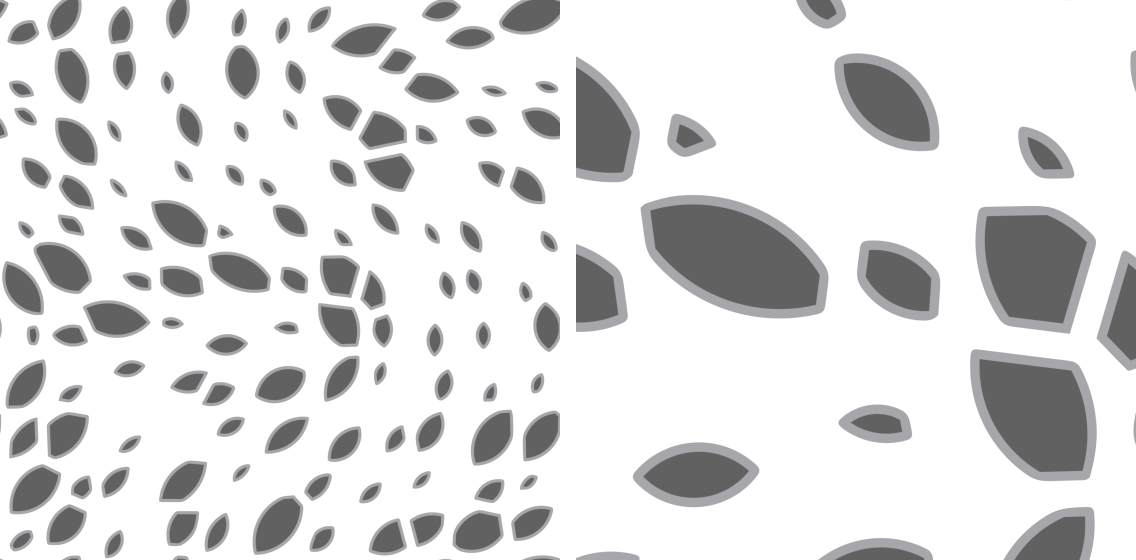
Left, the full canvas; right, a detail of the centre.
Give the GLSL for this pattern, as a WebGL 1 fragment shader.

```glsl
precision highp float;
// Scattered almond-shaped grains, dark with a grey rim, on white paper.
// A jittered wrapping grid places them, a periodic flow field turns them,
// and straight cuts halfway to each neighbour keep them apart.
uniform vec2 u_resolution;

const float TAU = 6.2831853;
const float CELLS = 11.0;      // grid cells per side, wraps at the border
const float MIN_HALF = 0.020;  // half length of the smallest grain
const float MAX_HALF = 0.070;  // half length of the largest grain
const float REACH = 0.080;     // no grain extends beyond this radius
const float RIM = 0.0056;      // rim width
const float HALF_GAP = 0.008;  // paper kept on each side of a cut
const float MIN_ROOM = 0.005;  // grains with less room are left out

const vec3 PAPER = vec3(1.0);
const vec3 RIM_GREY = vec3(0.65, 0.65, 0.67);
const vec3 CORE_GREY = vec3(0.38);

// Sine-free hash of a grid cell, periodic over the canvas
vec3 cellHash(vec2 cell, float seed) {
  vec2 wrapped = mod(cell, CELLS);
  vec3 q = fract((wrapped.xyx + seed) * vec3(0.1031, 0.1030, 0.0973));
  q += dot(q, q.yxz + 33.33);
  return fract((q.xxy + q.yzz) * q.zyx);
}

// Grain of a cell: centre in xy, half length in z
vec3 grainAt(vec2 cell) {
  vec3 h = cellHash(cell, 5.7);
  vec2 centre = (cell + mix(vec2(0.2), vec2(0.8), h.xy)) / CELLS;
  return vec3(centre, mix(MIN_HALF, MAX_HALF, pow(h.z, 1.6)));
}

// Periodic direction field without heads or tails: half of a vector's angle
float flowAngle(vec2 p) {
  vec2 phase = TAU * (p + vec2(-0.08, 0.10));
  vec2 doubled = vec2(-sin(phase.x) * cos(phase.y), sin(phase.y));
  return 0.5 * atan(doubled.y, doubled.x + 0.0001);
}

vec2 toFrame(vec2 p, float angle) {
  float c = cos(angle);
  float s = sin(angle);
  return vec2(c * p.x + s * p.y, c * p.y - s * p.x);
}

// Intersection of two distances, rounded on the outside
float roundMax(float a, float b) {
  vec2 outside = max(vec2(a, b), 0.0);
  return min(max(a, b), 0.0) + sqrt(length(outside * outside));
}

// Distance to the disc whose upper arc spans a chord with the given height
float arcDistance(vec2 p, float halfChord, float height) {
  float radius = (halfChord * halfChord + height * height) / (2.0 * height);
  return length(p + vec2(0.0, radius - height)) - radius;
}

// Almond with unequal upper and lower bulge
float almond(vec2 p, float halfLength, vec3 shape) {
  float width = halfLength * mix(0.52, 0.64, shape.x);
  vec2 bulge = width * mix(vec2(0.78), vec2(1.0), shape.yz) - RIM;
  float halfChord = halfLength - 1.1 * RIM;
  float upper = arcDistance(p, halfChord, bulge.x);
  float lower = arcDistance(vec2(p.x, -p.y), halfChord, bulge.y);
  return roundMax(upper, lower);
}

// Straight cuts against the neighbours: distance in x, tightest room in y
vec2 neighbourCuts(vec2 p, vec2 cell, vec3 grain) {
  vec2 cuts = vec2(-1.0, 1.0);
  for (int j = -2; j <= 2; j++) {
    for (int i = -2; i <= 2; i++) {
      if (i == 0 && j == 0) continue;
      vec3 other = grainAt(cell + vec2(float(i), float(j)));
      vec2 toOther = other.xy - grain.xy;
      float span = length(toOther);
      float room = span * grain.z / (grain.z + other.z) - HALF_GAP - RIM;
      cuts.x = max(cuts.x, dot(p, toOther) / span - room);
      cuts.y = min(cuts.y, room);
    }
  }
  return cuts;
}

// Distance to the nearest dark core
float grainField(vec2 uv) {
  vec2 home = floor(uv * CELLS);
  float nearest = 1.0;
  for (int j = -1; j <= 1; j++) {
    for (int i = -1; i <= 1; i++) {
      vec2 cell = home + vec2(float(i), float(j));
      vec3 grain = grainAt(cell);
      vec2 p = uv - grain.xy;
      if (dot(p, p) > REACH * REACH) continue;
      vec2 cuts = neighbourCuts(p, cell, grain);
      if (cuts.y < MIN_ROOM) continue;
      vec2 local = toFrame(p, flowAngle(grain.xy));
      float body = almond(local, grain.z, cellHash(cell, 41.3));
      nearest = min(nearest, roundMax(body, cuts.x));
    }
  }
  return nearest;
}

void main() {
  vec2 uv = gl_FragCoord.xy / u_resolution;
  float soft = 0.75 / min(u_resolution.x, u_resolution.y);
  float d = grainField(uv);
  vec3 colour = mix(RIM_GREY, PAPER, smoothstep(-soft, soft, d - RIM));
  colour = mix(CORE_GREY, colour, smoothstep(-soft, soft, d));
  gl_FragColor = vec4(colour, 1.0);
}
```
